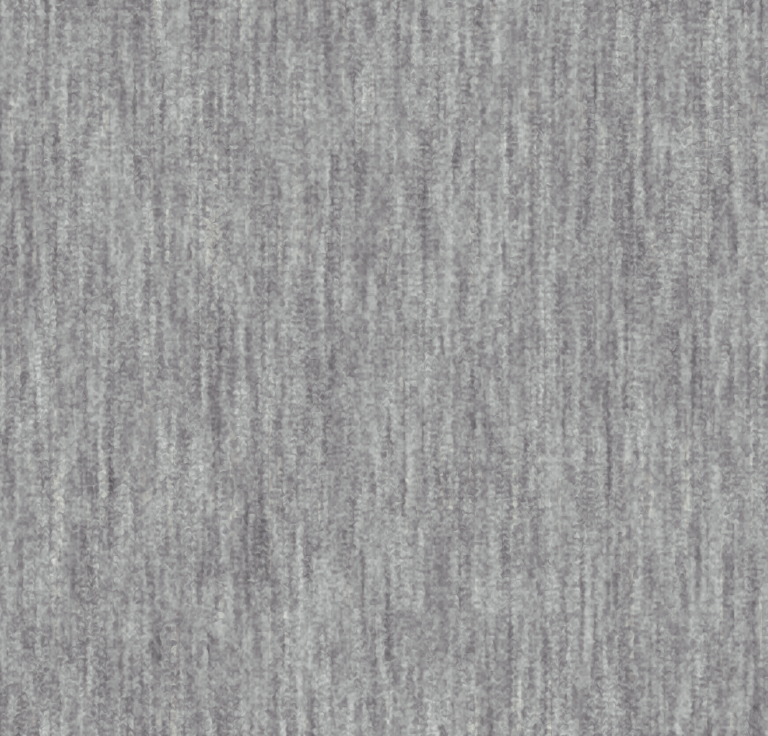
Reproduce this texture procedurally as a WebGL 1 fragment shader.

```glsl
precision highp float;
uniform vec2 u_resolution;

float hash(vec2 p) {
  return fract(sin(dot(p, vec2(127.1, 311.7))) * 43758.5453);
}

float noise(vec2 p) {
  vec2 cell = floor(p);
  vec2 f = fract(p);
  f = f * f * (3.0 - 2.0 * f);
  float low = mix(hash(cell), hash(cell + vec2(1.0, 0.0)), f.x);
  float high = mix(hash(cell + vec2(0.0, 1.0)), hash(cell + vec2(1.0, 1.0)), f.x);
  return mix(low, high, f.y);
}

// Noise centred on zero
float vary(vec2 p) {
  return noise(p) - 0.5;
}

// Noise pushed towards flat patches with crisp borders
float patches(vec2 p) {
  return smoothstep(0.25, 0.75, noise(p)) - 0.5;
}

// Rounded loops stacked in narrow columns, each column with its own phase
float stitches(vec2 p) {
  float x = p.x * 104.0;
  float column = floor(x);
  float side = abs(fract(x) - 0.5);
  float row = p.y * 112.0 + side * 0.7 + hash(vec2(column, 3.0));
  float loops = sin(6.2832 * row + 4.0 * vary(p * vec2(104.0, 50.0)));
  float body = 1.0 - smoothstep(0.25, 0.5, side);
  return loops * body + 0.8 * (body - 0.75);
}

void main() {
  vec2 p = gl_FragCoord.xy / u_resolution.y;
  vec2 fuzz = vec2(vary(p * 210.0 + 17.0), vary(p * 210.0 + 61.0));
  vec2 q = p + fuzz * vec2(0.004, 0.006);

  // Broad shading and vertical streaks of several lengths
  float value = 0.600;
  value += 0.035 * vary(p * vec2(7.0, 2.5) + 5.0);
  value += 0.045 * vary(q * vec2(40.0, 4.0) + 23.0);
  value += 0.075 * vary(q * vec2(115.0, 8.0) + 41.0);
  value += 0.065 * patches(q * vec2(140.0, 26.0) + 79.0);
  value += 0.095 * vary(q * vec2(235.0, 15.0) + 97.0);

  // Knitted loops that fade in and out, and crisp grain
  float relief = smoothstep(0.25, 0.75, noise(p * vec2(70.0, 9.0) + 11.0));
  value += (0.008 + 0.03 * relief) * stitches(q);
  value += 0.075 * patches(q * vec2(190.0, 165.0) + 131.0);
  value += 0.105 * vary(p * vec2(290.0, 260.0) + 171.0);

  // Sparse dark strands broken into dashes
  float strand = smoothstep(0.72, 0.92, noise(q * vec2(120.0, 9.0) + 151.0));
  float dash = 0.4 + 0.6 * noise(q * vec2(160.0, 90.0) + 163.0);
  value -= 0.07 * strand * dash - 0.004;

  // Mauve shadows, faintly green lights
  vec3 tint = mix(vec3(0.005, -0.007, 0.006), vec3(-0.004, 0.004, -0.001),
                  smoothstep(0.52, 0.66, value));
  vec3 color = vec3(value) + tint;

  // Pale cream flecks along a few threads
  float thread = smoothstep(0.72, 0.92, noise(p * vec2(150.0, 6.0) + 181.0));
  float fleck = thread * smoothstep(0.4, 0.7, noise(q * vec2(170.0, 110.0) + 211.0));
  color += fleck * vec3(0.075, 0.073, 0.055);

  gl_FragColor = vec4(clamp(color, 0.0, 1.0), 1.0);
}
```
